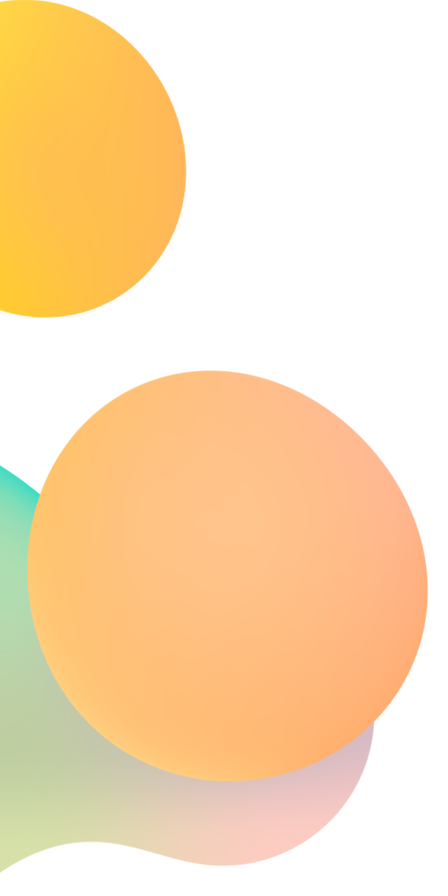
Give the GLSL for this background, as a Shadertoy shader.

```glsl
// Soft gradient blobs on white: a yellow one cut by the left edge, a large
// peach one, and a green-to-pink wave behind it. Outlines are circles bent by
// angular harmonics; fills are corner gradients with rim and shadow tints.

#define SUN_CENTER    vec2(0.078, 1.646)
#define SUN_RADIUS    0.345
#define PEACH_CENTER  vec2(0.503, 0.711)
#define PEACH_RADIUS  0.452
#define LOBE_CENTER   vec2(0.497, 0.406)
#define LOBE_RADIUS   0.3385
#define TROUGH        vec2(0.203, 0.121)
#define RIM_WIDTH     0.045
#define SHADOW_WIDTH  0.07
#define SHADOW_AMOUNT 0.32

const float PI = 3.14159;

// Approximate distance to a circle bent by two- and threefold waves (size, phase)
float blobDistance(vec2 d, float radius, vec2 oval, vec2 tri) {
    float angle = atan(d.y, d.x);
    return length(d) - radius - oval.x * cos(2.0 * (angle - oval.y))
                              - tri.x * cos(3.0 * (angle - tri.y));
}

// Height of the upper edge of the wave
float waveTop(float x) {
    return 0.961 - 0.62 * x - 1.15 * x * x;
}

// Lower edge: a parabola left of the trough, a half cosine on its right
float waveBottom(float x) {
    float d = x - TROUGH.x;
    float drop = d < 0.0 ? 1.674 * d * d
                         : 0.0267 * (1.0 - cos(PI * d / (LOBE_CENTER.x - TROUGH.x)));
    return TROUGH.y - drop;
}

float waveDistance(vec2 p) {
    float lobe = length(p - LOBE_CENTER) - LOBE_RADIUS;
    float band = max(p.y - waveTop(p.x), waveBottom(p.x) - p.y) * 0.85;
    return min(lobe, max(band, p.x - LOBE_CENTER.x));
}

vec3 cornerGradient(vec2 t, vec3 topLeft, vec3 topRight, vec3 lowLeft, vec3 lowRight) {
    t = clamp(t, 0.0, 1.0);
    return mix(mix(lowLeft, lowRight, t.x), mix(topLeft, topRight, t.x), t.y);
}

vec3 sunColor(vec2 p) {
    vec2 t = (p - vec2(0.0, 1.297)) / vec2(0.42, 0.70);
    vec3 fill = cornerGradient(t, vec3(1.0, 0.84, 0.27), vec3(1.0, 0.71, 0.35),
                                  vec3(1.0, 0.80, 0.17), vec3(1.0, 0.71, 0.37));
    vec2 d = (p - vec2(0.13, 1.62)) / 0.22;
    return mix(fill, vec3(1.0, 0.74, 0.33), 0.7 * exp(-dot(d, d)));
}

vec3 peachColor(vec2 p, float dist) {
    vec2 d = (p - PEACH_CENTER) / PEACH_RADIUS;
    vec3 fill = cornerGradient(d * 0.5 + 0.5,
                               vec3(1.0, 0.77, 0.37), vec3(1.0, 0.71, 0.65),
                               vec3(1.0, 0.77, 0.46), vec3(1.0, 0.68, 0.43));
    // Pale bloom a little above the middle
    vec2 b = d - vec2(0.0, 0.25);
    fill = mix(fill, vec3(1.0, 0.775, 0.56), 0.8 * exp(-2.2 * dot(b, b)));
    // Light rim at lower left, deeper orange at lower right
    float rim = exp(min(dist, 0.0) / RIM_WIDTH);
    float lowerLeft = smoothstep(0.2, 1.0, dot(d, vec2(-0.6, -0.8)));
    float lowerRight = smoothstep(0.4, 1.0, dot(d, vec2(0.85, -0.53)));
    fill = mix(fill, vec3(1.0, 0.83, 0.51), 0.75 * rim * lowerLeft);
    return mix(fill, vec3(1.0, 0.66, 0.40), 0.5 * rim * lowerRight);
}

vec3 waveColor(vec2 p, float peachDist) {
    // Green falling to olive and pale lime on the left
    vec3 left = mix(vec3(0.75, 0.81, 0.63), vec3(0.70, 0.87, 0.69),
                    smoothstep(0.33, 0.72, p.y));
    left = mix(vec3(0.84, 0.88, 0.66), left, smoothstep(0.08, 0.33, p.y));
    // Mauve falling to pink on the right
    vec3 right = mix(vec3(1.0, 0.80, 0.76), vec3(0.87, 0.73, 0.79),
                     smoothstep(0.12, 0.38, p.y));
    vec3 fill = mix(left, right, smoothstep(0.03, 0.65, p.x));
    // Teal along the upper edge
    float depth = max(waveTop(p.x) - p.y, 0.0);
    fill = mix(fill, vec3(0.23, 0.86, 0.77), exp(-depth / 0.075) * smoothstep(0.45, 0.65, p.y));
    // Soft shade beneath the peach blob
    float shade = SHADOW_AMOUNT * exp(-max(peachDist, 0.0) / SHADOW_WIDTH);
    return mix(fill, vec3(0.75, 0.74, 0.70), shade * smoothstep(0.75, 0.45, p.y));
}

void mainImage(out vec4 fragColor, in vec2 fragCoord) {
    // Canvas is 1 wide and 2 high
    vec2 p = fragCoord / iResolution.xy * vec2(1.0, 2.0);
    float pixel = 1.0 / iResolution.x;

    float sun = blobDistance(p - SUN_CENTER, SUN_RADIUS, vec2(0.0156, 2.06), vec2(0.0));
    float peach = blobDistance(p - PEACH_CENTER, PEACH_RADIUS,
                               vec2(0.013, 2.129), vec2(0.0052, 1.92));
    float wave = waveDistance(p);

    // Layers from back to front
    vec3 color = vec3(1.0);
    color = mix(color, sunColor(p), smoothstep(pixel, -pixel, sun));
    color = mix(color, waveColor(p, peach), smoothstep(pixel, -pixel, wave));
    color = mix(color, peachColor(p, peach), smoothstep(pixel, -pixel, peach));
    fragColor = vec4(color, 1.0);
}
```
